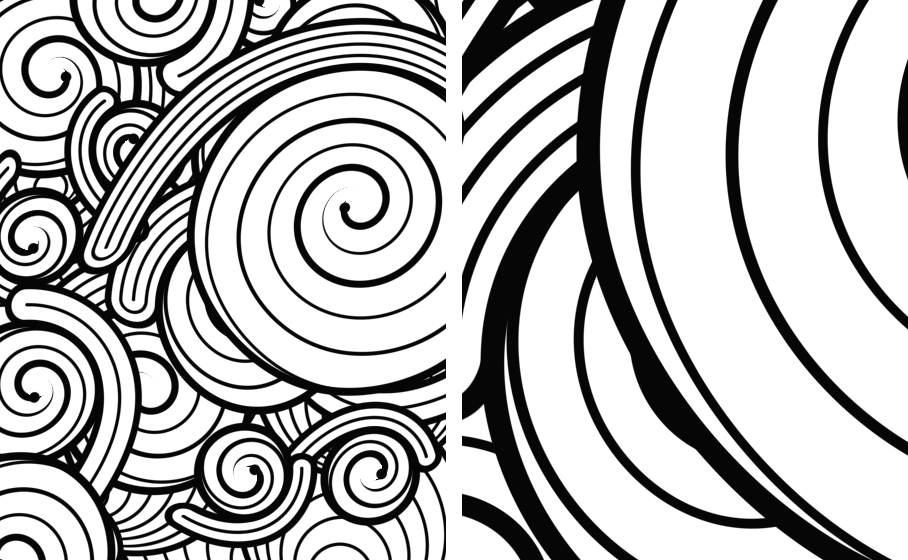
Left: the whole. Right: its middle third, enlarged.
Give the GLSL for this pattern, as a Shadertoy shader.

```glsl
// Ink line art of overlapping curls, swooping tails and arched fans.
// Shapes are painted back to front: strands, fans, then curls, scattered by a
// low-discrepancy sequence and drawn as nested-circle spirals.

#define COUNT 15
#define THICK 0.0070
#define THIN 0.0029
#define SMALL_RADIUS 0.075
#define LARGE_RADIUS 0.175
#define HERO_RADIUS 0.290
#define FAN_RADIUS 0.20
#define FAN_RINGS 7.0
#define CORE 0.018
#define SOFTNESS 0.85
#define INK vec3(0.025)
#define PAPER vec3(1.0)

const float TAU = 6.2831853;

float edgeWidth() { return SOFTNESS / iResolution.y; }

// Darkens the tone along a line of the given half width.
void ink(inout float tone, float dist, float halfWidth) {
    float e = edgeWidth();
    tone *= smoothstep(halfWidth - e, halfWidth + e, abs(dist));
}

// Covers the inside of a shape with blank paper.
void blank(inout float tone, float dist) {
    float e = edgeWidth();
    tone = mix(1.0, tone, smoothstep(-e, e, dist));
}

float toInteger(float x) { return abs(fract(x + 0.5) - 0.5); }

mat2 rotation(float a) { return mat2(cos(a), sin(a), -sin(a), cos(a)); }

vec2 scatter(int i, vec2 offset) {
    vec2 canvas = vec2(iResolution.x / iResolution.y, 1.0);
    return (fract(float(i) * vec2(0.7549, 0.5698)) + offset) * canvas;
}

// Circles shrinking from the given radius at 0 to a point at the focus.
// Returns relative size, angle from the top, and distance per unit of size.
vec3 nestedCircles(vec2 d, float radius, vec2 focus) {
    vec2 v = d - focus;
    float a = radius * radius - dot(focus, focus);
    float b = dot(v, focus);
    float size = (b + sqrt(b * b + a * dot(v, v))) / a;
    vec2 n = (v + focus * size) / max(size * radius, 1e-5);
    return vec3(size, atan(-n.x, n.y), radius - dot(focus, n));
}

// Arched strands that converge toward one side of a disc.
void paintFan(inout float tone, vec2 d) {
    float rim = length(d) - FAN_RADIUS;
    if (rim > 0.02) return;
    vec3 nest = nestedCircles(d, FAN_RADIUS, vec2(0.0, -0.7 * FAN_RADIUS));
    float spacing = nest.z / FAN_RINGS;
    float strands = 1.0;
    ink(strands, toInteger(nest.x * FAN_RINGS) * spacing, min(THIN, 0.18 * spacing));
    blank(tone, rim);
    if (rim < 0.0) tone *= strands;
    ink(tone, rim, 0.75 * THICK);
}

// A band that hugs the disc, swings outward and ends in a round tip.
void paintTail(inout float tone, vec2 d, float radius, float width, vec2 span) {
    float t = atan(-d.x, d.y), r = length(d), bend = max(t, 0.0);
    float middle = radius * (1.0 + width + 0.085 * bend * bend * bend);
    float slope = radius * 0.255 * bend * bend / max(r, 1e-4);
    float along = max(max(t - span.y, span.x - t), 0.0) * r;
    float across = (r - middle) * inversesqrt(1.0 + slope * slope);
    float q = length(vec2(along, across));
    float halfBand = width * radius;
    float lines = max(1.0, floor(halfBand / 0.018));
    blank(tone, q - halfBand);
    if (q < halfBand) ink(tone, toInteger(q / halfBand * lines) * halfBand / lines, THIN);
    ink(tone, q - halfBand, 0.85 * THICK);
}

// A disc filled with one bold and one fine spiral arm and a round bulb.
void paintCurl(inout float tone, vec2 d, float radius) {
    float rim = length(d) - radius;
    if (rim > 0.02) return;
    vec2 focus = vec2(0.0, 0.16 * radius);
    vec3 nest = nestedCircles(d, radius, focus);
    float size = max(nest.x, 1e-4), turns = 1.3 + 6.0 * radius, core = CORE / radius;
    float phase = turns * (pow(size, 0.8) - 1.0) - nest.y / TAU;
    float gradient = length(vec2(0.8 * turns * pow(size, -0.2) / nest.z,
                                 1.0 / (TAU * size * radius)));
    float arms = 1.0;
    if (size > core) {
        float bold = mix(0.9 * THICK, 1.2 * THIN, smoothstep(0.4, 0.8, size));
        float fine = mix(-edgeWidth(), THIN, smoothstep(core, core + 0.25, size));
        ink(arms, toInteger(phase) / gradient, bold);
        ink(arms, toInteger(phase + 0.5) / gradient, fine);
    }
    float tip = TAU * turns * (pow(core, 0.8) - 1.0);
    vec2 bulb = focus * (1.0 - core) + CORE * vec2(-sin(tip), cos(tip));
    ink(arms, length(d - bulb), 1.35 * THICK);
    blank(tone, rim);
    if (rim < 0.0) tone *= arms;
    ink(tone, rim, THICK);
}

void mainImage(out vec4 fragColor, in vec2 fragCoord) {
    vec2 p = fragCoord / iResolution.y;
    p += 0.004 * sin(p.yx * vec2(15.0, 12.0) + vec2(0.0, 2.0));

    // Loose strands behind everything
    float tone = 1.0;
    ink(tone, toInteger(p.x * 26.0 + sin(p.y * 6.0)) / 26.0, THIN);

    for (int i = 0; i < COUNT; i++) {
        vec2 d = p - scatter(i, vec2(0.0, -0.06));
        paintFan(tone, rotation(0.7 * sin(float(i) * 2.4)) * d);
    }

    // Curls with tails, the hero near the top of the stack
    for (int i = COUNT - 1; i >= 0; i--) {
        bool hero = i == 1;
        float wave = 0.5 + 0.5 * cos(TAU * (float(i) - 11.5) / 6.0);
        float radius = hero ? HERO_RADIUS : mix(SMALL_RADIUS, LARGE_RADIUS, wave);
        vec2 d = rotation(float(i - 1) * 2.4) * (p - scatter(i, vec2(0.04, 0.02)));
        if (i % 2 == 0) d.x = -d.x;
        paintTail(tone, d, radius, hero ? 0.14 : 0.27, vec2(hero ? -1.9 : -0.9, 1.65));
        paintCurl(tone, d, radius);
    }

    fragColor = vec4(mix(INK, PAPER, tone), 1.0);
}
```
